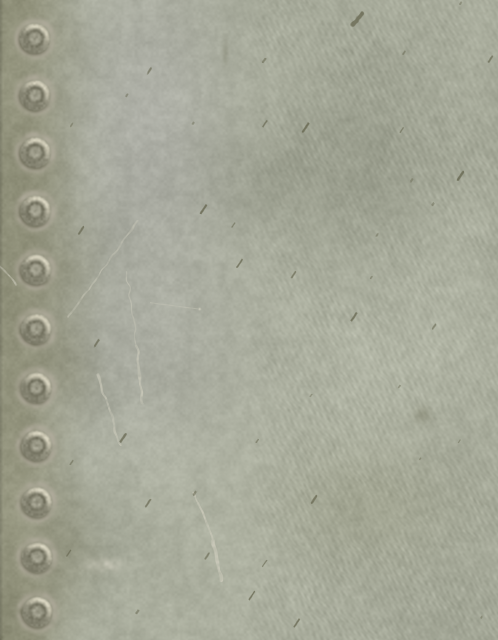
Reproduce this texture procedurally as a Shadertoy shader.

```glsl
// Worn olive painted metal panel with a rivet column, scratches, chips and woven grain.
#define BASE vec3(0.650, 0.664, 0.600)
#define OLIVE vec3(0.535, 0.535, 0.440)
#define SILVER vec3(0.680, 0.685, 0.655)
#define PALE vec3(0.790, 0.785, 0.725)
#define CHIP vec3(0.400, 0.400, 0.310)
#define RIVET_RADIUS 0.0240
#define RIVET_PITCH 0.0896
#define WEAVE_DEPTH 0.036
#define GRAIN_DEPTH 0.075
#define CHIP_CELL 0.087
#define CHIP_CHANCE 0.42

float hash(vec2 p) {
    vec3 q = fract(vec3(p.xyx) * 0.1031);
    q += dot(q, q.yzx + 33.33);
    return fract((q.x + q.y) * q.z);
}

float noise(vec2 p) {
    vec2 i = floor(p), f = fract(p);
    f = f * f * (3.0 - 2.0 * f);
    return mix(mix(hash(i), hash(i + vec2(1, 0)), f.x),
               mix(hash(i + vec2(0, 1)), hash(i + vec2(1, 1)), f.x), f.y);
}

float fbm(vec2 p) {
    float sum = 0.0, amp = 0.5;
    for (int i = 0; i < 5; i++) {
        sum += amp * noise(p);
        p = mat2(1.6, 1.2, -1.2, 1.6) * p + 7.3;
        amp *= 0.5;
    }
    return sum;
}

// Soft elliptical spot
float glow(vec2 p, vec2 center, vec2 size) {
    vec2 d = (p - center) / size;
    return exp(-dot(d, d));
}

float segment(vec2 p, vec2 a, vec2 b) {
    vec2 d = b - a;
    return length(p - a - d * clamp(dot(p - a, d) / dot(d, d), 0.0, 1.0));
}

// Broken hairline from ends.xy to ends.zw
float scratch(vec2 p, vec4 ends, float width, float strength) {
    float aa = 0.7 / iResolution.y;
    p.x += 0.005 * (noise(p * 80.0) - 0.5);
    float line = 1.0 - smoothstep(width - aa, width + aa, segment(p, ends.xy, ends.zw));
    return strength * line * (0.35 + 0.65 * noise(p * 230.0));
}

// Slanted flakes scattered over a jittered grid
float chips(vec2 p) {
    float aa = 0.8 / iResolution.y, mask = 0.0;
    vec2 home = floor(p / CHIP_CELL), rough = p + 0.0016 * (noise(p * 300.0) - 0.5);
    for (int k = 0; k < 9; k++) {
        vec2 cell = home + vec2(k % 3 - 1, k / 3 - 1);
        float size = hash(cell + 31.0), width = mix(0.0009, 0.0018, hash(cell + 63.0));
        vec2 center = (cell + 0.15 + 0.7 * vec2(hash(cell + 5.0), hash(cell + 17.0))) * CHIP_CELL;
        vec2 reach = vec2(0.55, 0.83) * mix(0.001, 0.0075, size);
        float d = segment(rough, center - reach, center + reach);
        float present = step(hash(cell + 47.0), CHIP_CHANCE) * step(0.1, center.x);
        mask = max(mask, present * (0.45 + 0.35 * size) * (1.0 - smoothstep(width - aa, width + aa, d)));
    }
    return mask;
}

// Raised buttons with a dished centre, lit from the upper right
vec3 rivets(vec3 col, vec2 p) {
    float i = clamp(round((0.94 - p.y) / RIVET_PITCH), 0.0, 10.0);
    float sag = 0.0059 * sin(0.314 * i) - 0.0046 * sin(0.628 * i);
    vec2 d = p - vec2(0.0545 + 0.0004 * i, 0.94 - i * RIVET_PITCH - sag);
    float r = length(d) / RIVET_RADIUS, aa = 1.5 / (iResolution.y * RIVET_RADIUS);
    float light = dot(d / max(length(d), 0.0001), vec2(0.5, 0.87));
    float halo = exp(-pow((r - 1.15) * 4.0, 2.0)) * (0.35 + 0.5 * noise(p * 110.0));
    col = mix(col, vec3(0.69, 0.67, 0.61), halo);
    col -= 0.13 * exp(-pow((r - 1.0) * 6.0, 2.0)) * smoothstep(0.4, -0.8, light);
    vec3 dome = vec3(0.555, 0.550, 0.480) + 0.06 * light * r;
    dome += vec3(0.22, 0.21, 0.20) * exp(-pow((r - 0.80) * 6.0, 2.0)) * smoothstep(-0.3, 0.9, light);
    dome -= 0.12 * exp(-pow((r - 0.50) * 8.0, 2.0)) * (0.7 + 0.3 * light);
    dome += 0.10 * exp(-pow((r - 0.22) * 6.0, 2.0)) * (0.7 - 0.3 * light);
    dome += 0.08 * (noise(p * 260.0) - 0.5);
    return mix(col, dome, 1.0 - smoothstep(1.0 - aa, 1.0 + aa, r));
}

void mainImage(out vec4 fragColor, in vec2 fragCoord) {
    vec2 p = fragCoord / iResolution.y;
    float cloud = fbm(p * 7.0), grain = fbm(p * 75.0) - 0.48;

    // Broad paint tones
    vec3 col = mix(BASE, SILVER, 0.85 * glow(p, vec2(0.23, 0.79), vec2(0.12, 0.27)));
    col = mix(col, SILVER, 0.5 * glow(p, vec2(0.22, 0.45), vec2(0.15, 0.16)));
    col += 0.030 * glow(p, vec2(0.60, 0.43), vec2(0.20, 0.11));
    col += 0.018 * glow(p, vec2(0.35, 0.15), vec2(0.13, 0.28));
    col -= 0.040 * glow(p, vec2(0.56, 0.79), vec2(0.16, 0.13));
    col -= vec3(0.028, 0.030, 0.042) * glow(p, vec2(0.57, 0.21), vec2(0.13, 0.09));
    float strip = 1.0 - smoothstep(0.035, 0.165, p.x + 0.08 * (cloud - 0.5));
    col = mix(col, OLIVE, 0.8 * strip) + 0.085 * (cloud - 0.48);
    col += GRAIN_DEPTH * grain + 0.028 * (noise(p * 240.0) - 0.5);
    col += 0.022 * (noise(vec2(p.x * 60.0, p.y * 8.0)) - 0.5) * smoothstep(0.45, 0.3, p.x);

    // Slanted dashes of the woven side
    vec2 w = vec2(dot(p, vec2(0.93, 0.37)), dot(p, vec2(-0.37, 0.93))) + 0.004 * noise(p * 45.0);
    float weave = sin(w.x * 690.0) * (0.55 + 0.45 * sin(w.y * 370.0 + w.x * 345.0));
    col += WEAVE_DEPTH * weave * smoothstep(0.33, 0.46, p.x) * (0.1 + 1.1 * fbm(p * 16.0));

    // Scratches and rubbed spots
    float worn = scratch(p, vec4(0.215, 0.655, 0.107, 0.505), 0.0014, 0.6);
    worn = max(worn, scratch(p, vec4(0.198, 0.575, 0.214, 0.46), 0.0011, 0.6));
    worn = max(worn, scratch(p, vec4(0.214, 0.46, 0.222, 0.37), 0.0019, 0.9));
    worn = max(worn, scratch(p, vec4(0.153, 0.415, 0.188, 0.305), 0.0018, 0.8));
    worn = max(worn, scratch(p, vec4(0.302, 0.23, 0.333, 0.155), 0.0016, 1.0));
    worn = max(worn, scratch(p, vec4(0.333, 0.155, 0.346, 0.093), 0.0025, 1.0));
    worn = max(worn, scratch(p, vec4(0.235, 0.527, 0.312, 0.517), 0.0009, 0.5));
    worn = max(worn, scratch(p, vec4(0.0, 0.585, 0.025, 0.555), 0.0014, 0.8));
    worn = max(worn, glow(p, vec2(0.162, 0.117), vec2(0.028, 0.010)) * (0.3 + 0.7 * noise(p * 150.0)));
    col = mix(col, PALE, max(worn, glow(p, vec2(0.312, 0.517), vec2(0.002))));

    // Flakes and stains
    float flake = segment(p, vec2(0.551, 0.961), vec2(0.566, 0.979)) + 0.002 * noise(p * 200.0);
    float dark = max(chips(p), 0.75 * (1.0 - smoothstep(0.003, 0.0055, flake)));
    dark = max(dark, 0.32 * glow(p, vec2(0.660, 0.352), vec2(0.014, 0.013)));
    dark = max(dark, 0.25 * glow(p, vec2(0.352, 0.918), vec2(0.005, 0.021)));
    col = rivets(mix(col, CHIP, dark), p);
    fragColor = vec4(col * (0.88 + 0.12 * smoothstep(0.0, 0.006, p.x)), 1.0);
}
```
